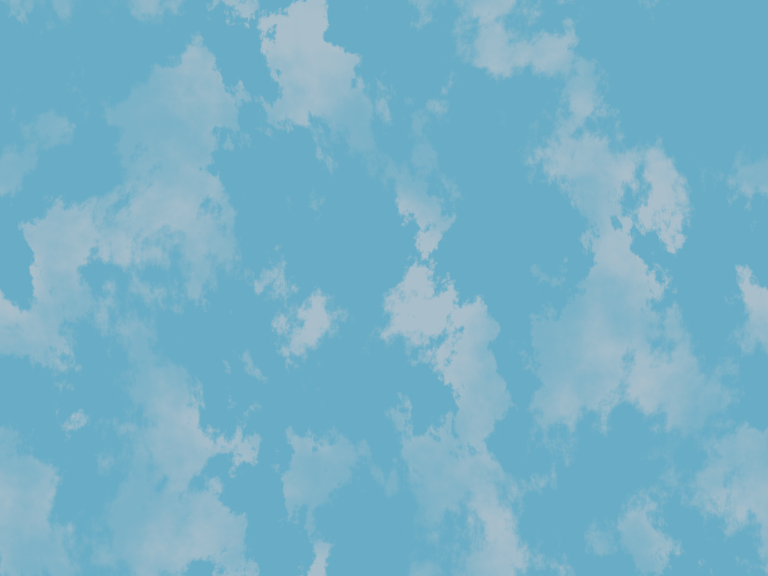
Give the GLSL for this texture, as a Shadertoy shader.

```glsl
// Tiling sky of ragged pale clouds: crisp grainy edges melting into thin veils.

const vec3 SKY = vec3(0.408, 0.677, 0.774);
const vec3 CLOUD = vec3(0.665, 0.748, 0.795);
const float TAU = 6.2831853;

// One round of integer scrambling
uint scramble(uint h) {
    h = (h ^ (h >> 16)) * 73244475u;
    h = (h ^ (h >> 15)) * 73244475u;
    return h ^ (h >> 16);
}

// Random value of a lattice cell, 0 to 1
float hash(vec2 cell, float seed) {
    uint h = scramble(uint(cell.x) + 7919u);
    h = scramble(h + uint(cell.y));
    h = scramble(h + uint(seed));
    return float(h & 65535u) / 65536.0;
}

// Slope of a random unit gradient, with the lattice wrapped at its period
float slope(vec2 cell, vec2 corner, vec2 offset, vec2 period, float seed) {
    float angle = TAU * hash(mod(cell + corner, period), seed);
    return dot(vec2(cos(angle), sin(angle)), offset - corner);
}

// Gradient noise that repeats once across the canvas
float wrapNoise(vec2 uv, vec2 period, float seed) {
    vec2 p = uv * period;
    vec2 cell = floor(p);
    vec2 f = p - cell;
    vec2 w = f * f * f * (f * (f * 6.0 - 15.0) + 10.0);
    vec2 e = vec2(0.0, 1.0);
    float low = mix(slope(cell, e.xx, f, period, seed),
                    slope(cell, e.yx, f, period, seed), w.x);
    float high = mix(slope(cell, e.xy, f, period, seed),
                     slope(cell, e.yy, f, period, seed), w.x);
    return mix(low, high, w.y);
}

// Octaves of wrapped noise; doubling keeps every period whole
float fractal(vec2 uv, vec2 period, int octaves, float gain, float seed) {
    float sum = 0.0;
    float amplitude = 1.0;
    for (int i = 0; i < octaves; i++) {
        sum += amplitude * wrapNoise(uv, period, seed + float(i));
        period *= 2.0;
        amplitude *= gain;
    }
    return sum;
}

// Cloud cover: softness sets how slowly the edge fades in
float cover(float density, float softness, float thickness) {
    float threshold = -0.06;
    return smoothstep(threshold, threshold + softness, density) * thickness;
}

void mainImage(out vec4 fragColor, in vec2 fragCoord) {
    vec2 uv = fragCoord / iResolution.xy;

    // Gentle periodic bending of the cloud banks
    vec2 bend = 0.01 * vec2(sin(TAU * (uv.y * 2.0 + uv.x)),
                            sin(TAU * (uv.x * 2.0 - uv.y)));
    vec2 p = uv + bend;

    float density = fractal(p, vec2(7.0, 4.0), 7, 0.63, 11.0);

    // Broad fields choose between crisp heaps and faint veils
    float veil = smoothstep(-0.3, 0.4, wrapNoise(uv, vec2(4.0, 3.0), 37.0));
    float softness = mix(0.16, 0.46, veil);
    float body = fractal(p, vec2(4.0, 3.0), 7, 0.6, 53.0);
    float thickness = mix(0.3, 0.98, smoothstep(-0.45, 0.55, body));

    vec3 color = mix(SKY, CLOUD, cover(density, softness, thickness));
    fragColor = vec4(color, 1.0);
}
```
